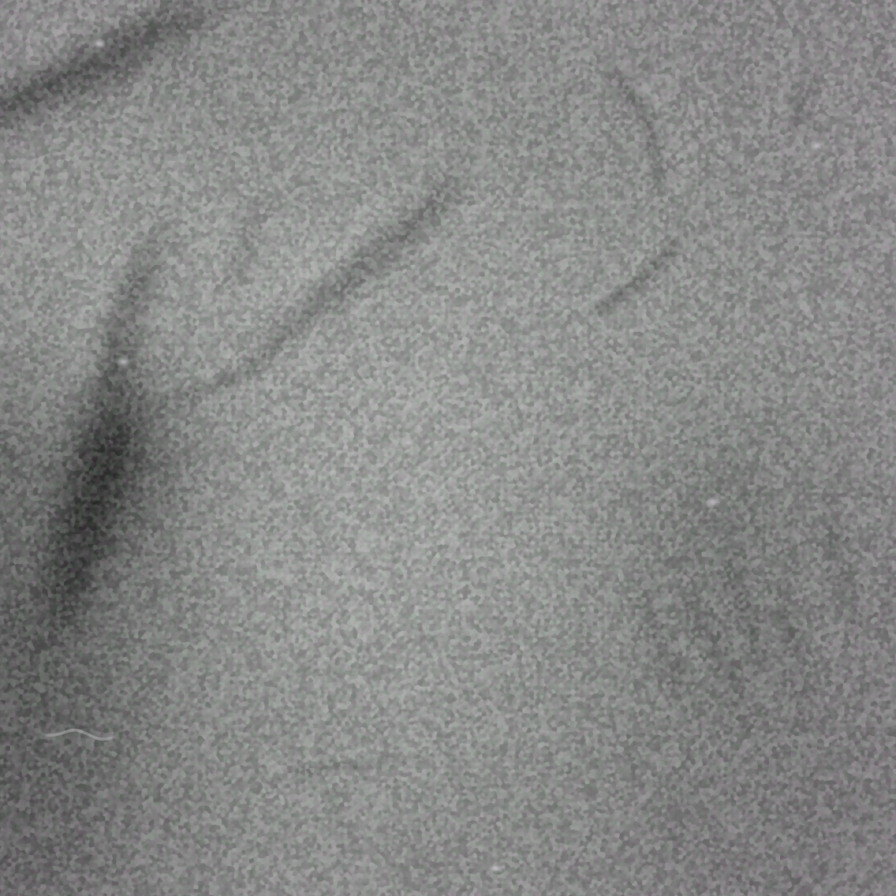
This texture is drawn by a Shadertoy shader. Its source:

```glsl
// Crumpled grey woven cloth under soft, uneven light.
// Broad light pools and curved creases set the shading; layered sines
// draw the weave, cellular noise the fibre grain, and a loop the lint.

const float TAU = 6.2831853;
const vec3 CLOTH_TINT = vec3(0.995, 1.008, 0.995);
const vec3 EDGE_TINT = vec3(1.008, 0.992, 1.008);
const vec3 LINT_COLOUR = vec3(0.78, 0.77, 0.79);

vec2 hash2(vec2 cell) {
    vec3 h = fract(vec3(cell.xyx) * vec3(0.1031, 0.1030, 0.0973));
    h += dot(h, h.yzx + 33.33);
    return fract((h.xx + h.yz) * h.zy);
}

// Soft elliptical pool of light or shadow
float pool(vec2 p, vec2 centre, vec2 radius) {
    vec2 q = (p - centre) / radius;
    return exp(-dot(q, q));
}

// Bent crease from a to b: dark valley with a faint lit rim, tapered ends
float crease(vec2 p, vec2 a, vec2 b, float bend, float width) {
    float len = distance(a, b);
    vec2 dir = (b - a) / len;
    float t = dot(p - a, dir) / len;
    float side = dot(p - a, vec2(-dir.y, dir.x)) - bend * 4.0 * t * (1.0 - t);
    float s = side / width;
    float taper = smoothstep(-0.15, 0.35, t) * (1.0 - smoothstep(0.65, 1.15, t));
    return taper * (exp(-s * s) - 0.2 * exp(-(s - 1.9) * (s - 1.9)));
}

// Slow blotches from layered, turned sines, about -1 to 1
float blotches(vec2 p) {
    float sum = 0.0, gain = 0.5;
    for (int i = 0; i < 4; i++) {
        p = mat2(0.8, 0.6, -0.6, 0.8) * p * 1.7 + 1.3;
        sum += gain * sin(p.x + 1.5 * sin(p.y)) * cos(p.y * 0.8);
        gain *= 0.7;
    }
    return sum;
}

// Cellular grain: random shades blended around scattered points
vec2 fibreGrain(vec2 p) {
    vec2 cell = floor(p), total = vec2(0.0);
    float weightSum = 0.0;
    for (int j = -1; j <= 1; j++) {
        for (int i = -1; i <= 1; i++) {
            vec2 c = cell + vec2(i, j);
            vec2 d = c + hash2(c) - p;
            float weight = exp(-4.5 * dot(d, d));
            total += weight * (hash2(c + 71.0) - 0.5);
            weightSum += weight;
        }
    }
    return total / weightSum;
}

// Horizontal rows, fainter columns and rising twill, each strong in patches
float weave(vec2 p, float threads) {
    vec2 q = TAU * threads * p + 0.9 * vec2(blotches(p * 31.0), blotches(p.yx * 27.0));
    float patches = 0.5 + 0.5 * blotches(p * 9.0);
    float rows = sin(q.y) * (0.7 + 0.3 * sin(q.x));
    float twill = sin((q.x - q.y) * 0.62);
    return mix(twill, rows, clamp(patches, 0.15, 0.85)) + 0.35 * sin(q.x);
}

float clothLight(vec2 p) {
    float light = 0.522 + 0.095 * pool(p, vec2(0.44, 0.46), vec2(0.37, 0.43));
    light += 0.04 * pool(p, vec2(0.06, 0.76), vec2(0.22, 0.13));
    light += 0.02 * pool(p, vec2(0.95, 0.75), vec2(0.25));

    // Deep shadow at the left, dim lower right
    float lowerHalf = 1.0 - smoothstep(0.48, 0.66, p.y);
    light -= 0.18 * lowerHalf * pool(p, vec2(0.0, 0.27), vec2(0.19, 0.4));
    light -= 0.11 * pool(p, vec2(0.14, 0.48), vec2(0.075, 0.1));
    light -= 0.06 * pool(p, vec2(0.87, 0.12), vec2(0.28, 0.3));
    light -= 0.05 * pool(p, vec2(0.8, 0.4), vec2(0.11, 0.14));

    // Large folds
    light -= 0.15 * crease(p, vec2(0.06, 0.29), vec2(0.15, 0.6), 0.0, 0.035);
    light -= 0.13 * crease(p, vec2(0.12, 0.55), vec2(0.185, 0.75), 0.01, 0.021);
    light -= 0.17 * crease(p, vec2(-0.1, 0.84), vec2(0.25, 1.01), -0.012, 0.027);
    light -= 0.11 * crease(p, vec2(0.28, 0.61), vec2(0.53, 0.82), -0.012, 0.02);
    light -= 0.09 * crease(p, vec2(0.17, 0.55), vec2(0.34, 0.64), -0.016, 0.009);

    // Small creases
    light -= 0.11 * crease(p, vec2(0.64, 0.643), vec2(0.76, 0.738), -0.012, 0.008);
    light -= 0.08 * crease(p, vec2(0.67, 0.93), vec2(0.735, 0.78), 0.02, 0.011);
    light -= 0.06 * crease(p, vec2(0.255, 0.67), vec2(0.29, 0.78), 0.0, 0.014);
    light -= 0.06 * crease(p, vec2(0.3, 0.13), vec2(0.48, 0.155), 0.004, 0.006);
    light -= 0.05 * crease(p, vec2(0.885, 0.85), vec2(0.9, 0.93), 0.0, 0.01);

    // Fan of shallow wrinkles at the lower right
    for (int i = 0; i < 5; i++) {
        vec2 r = hash2(vec2(i, 17));
        vec2 top = vec2(0.7 + 0.055 * float(i), 0.47 - 0.12 * r.x);
        vec2 foot = top + vec2(0.03 + 0.06 * r.y, -0.17);
        light -= 0.04 * crease(p, top, foot, 0.015 * (r.x - 0.5), 0.014);
    }
    return light + 0.014 * blotches(p * 5.0);
}

// Scattered lint specks plus one stray wavy thread
float lint(vec2 p) {
    float cover = 0.0;
    for (int i = 0; i < 6; i++) {
        vec2 spot = hash2(vec2(i, 5));
        float size = 0.003 + 0.003 * hash2(spot * 90.0).x;
        cover = max(cover, 0.75 * pool(p, spot, vec2(size, size * 0.7)));
    }
    float wave = 0.18 + 0.005 * sin(p.x * 95.0) + 0.25 * max(0.07 - p.x, 0.0);
    float span = smoothstep(0.04, 0.06, p.x) * (1.0 - smoothstep(0.12, 0.135, p.x));
    return max(cover, 0.4 * span * (1.0 - smoothstep(0.0005, 0.0028, abs(p.y - wave))));
}

void mainImage(out vec4 fragColor, in vec2 fragCoord) {
    vec2 p = fragCoord / iResolution.xy;
    float clarity = 0.4 + 0.6 * pool(p, vec2(0.55, 0.5), vec2(0.4));
    vec2 grain = fibreGrain(p * 240.0);
    float shade = clothLight(p) + 0.02 * clarity * weave(p, 138.0) + 0.17 * grain.x;

    float edge = smoothstep(0.35, 0.75, distance(p, vec2(0.42, 0.5)));
    vec3 colour = shade * mix(CLOTH_TINT, EDGE_TINT, edge);
    colour += 0.025 * grain.y * vec3(1.0, -0.6, 0.8);
    fragColor = vec4(mix(colour, LINT_COLOUR, lint(p)), 1.0);
}
```
